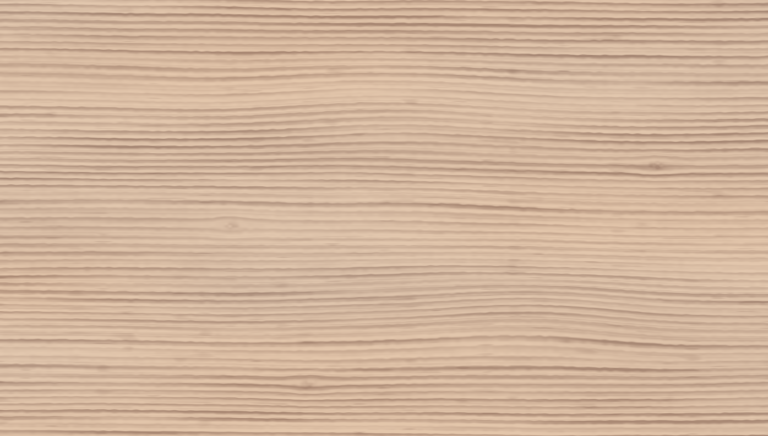
Reproduce this texture procedurally as a Shadertoy shader.

```glsl
// Pale softwood board with fine, nearly horizontal growth lines.
// A warped height is cut into rings; each ring darkens towards its edge with
// its own strength, and stretched noise adds fibres, flecks and soft bands.

float hash(vec2 p) {
    return fract(sin(dot(p, vec2(127.1, 311.7))) * 43758.5453);
}

float noise(vec2 p) {
    vec2 cell = floor(p), f = fract(p);
    f = f * f * (3.0 - 2.0 * f);
    return mix(mix(hash(cell), hash(cell + vec2(1, 0)), f.x),
               mix(hash(cell + vec2(0, 1)), hash(cell + vec2(1, 1)), f.x), f.y);
}

// Soft round bump: 1 at the centre, falling to 0
float bump(vec2 d) {
    return exp(-dot(d, d));
}

// Centre of the small knot number k
vec2 knotCentre(float k) {
    return vec2(1.77 * fract(0.3 + 0.55 * k),
                fract(0.48 + 0.14 * k - 0.32 * k * (k - 1.0)));
}

// Height that stays constant along a growth line
float grainHeight(vec2 p) {
    float h = p.y;
    h += 0.024 * (noise(vec2(p.x * 1.3, p.y * 4.0)) - 0.5);
    h += 0.005 * (noise(vec2(p.x * 4.0, p.y * 13.0) + 7.0) - 0.5);
    h += 0.024 * (noise(vec2(p.x * 0.3, p.y * 9.0) + 31.0) - 0.5);

    // Two long swells where the grain arches
    for (float i = 0.0; i < 2.0; i++) {
        vec2 d = p - vec2(0.88 + 0.32 * i, 0.75 - 0.46 * i);
        h -= 0.028 * bump(d * vec2(3.0, 9.0));
    }
    // Lines part around each knot
    for (float k = 0.0; k < 3.0; k++) {
        vec2 d = p - knotCentre(k);
        h -= 0.5 * d.y * bump(d * vec2(22.0, 45.0));
    }
    return h;
}

// Darkness of one set of growth lines
float growthLines(float ring, float x, float seed) {
    float id = floor(ring), f = fract(ring);
    float strength = 0.35 + 0.65 * hash(vec2(id, seed));
    float along = 0.4 + 0.8 * noise(vec2(x * 3.5 + seed, id * 5.0));
    float rise = smoothstep(0.15, 0.78, f);
    float edge = 1.0 - smoothstep(0.72, 1.0, f);
    return strength * along * rise * edge;
}

void mainImage(out vec4 fragColor, in vec2 fragCoord) {
    vec2 p = fragCoord / iResolution.y;
    float h = grainHeight(p);

    // Growth lines with slightly ragged edges, stronger in some bands
    float ragged = 0.10 * (noise(vec2(p.x * 80.0, h * 120.0)) - 0.5);
    float band = 0.5 + 0.7 * noise(vec2(p.x * 0.9, h * 8.0) + 17.0);
    float dark = 0.88 * band * growthLines(h * 57.0 + ragged, p.x, 3.0);
    dark += 0.15 * growthLines(h * 104.0 + ragged, p.x, 11.0);

    // Broad tone, fibres and short flecks
    dark += 0.15 * noise(vec2(p.x * 1.1, h * 11.0) + 53.0) - 0.04;
    dark += 0.09 * (noise(vec2(p.x * 11.0, h * 150.0)) - 0.5);
    dark += 0.06 * (noise(vec2(p.x * 80.0, h * 170.0)) - 0.5);
    dark += 0.18 * smoothstep(0.78, 1.0, noise(vec2(p.x * 17.0, h * 125.0) + 91.0));

    // Small irregular knots
    for (float k = 0.0; k < 3.0; k++) {
        vec2 d = (p - knotCentre(k)) * vec2(1.0, 1.7);
        float clump = noise(p * vec2(110.0, 160.0) + k);
        dark += 0.65 * clump * bump(d * 70.0);
    }

    // Cream to brown, with a slow drift between yellow and pink
    vec3 cream = vec3(0.887, 0.778, 0.676);
    vec3 brown = vec3(0.635, 0.510, 0.435);
    vec3 color = mix(cream, brown, clamp(dark, 0.0, 0.9));
    float drift = noise(vec2(p.x * 1.5, h * 6.0) + 71.0) - 0.5;
    color += drift * vec3(0.008, -0.008, -0.020);

    fragColor = vec4(color, 1.0);
}
```
